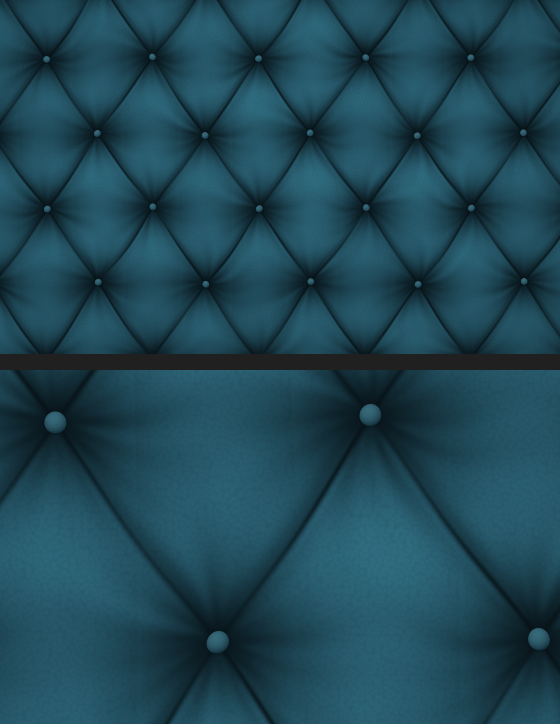
Top: the whole. Bottom: its middle third, enlarged.
Reproduce this texture procedurally as a Shadertoy shader.

```glsl
// Button-tufted teal leather: a staggered lattice of buttons joined by diagonal seams.
// A gently warped lattice space gives the padded diamonds and seams; a loop over
// nearby buttons adds shadows and radial pleats, and cellular noise adds the grain.

const vec2 PITCH = vec2(0.1502, 0.2126);    // half column and row step, in canvas heights
const vec2 ORIGIN = vec2(0.1296, -0.0144);  // position of button (0, 0)
const float BUTTON_RADIUS = 0.0108;
const float AMBIENT = 0.15;                 // light left in the deepest folds
const vec3 LEATHER = vec3(0.21, 0.475, 0.56);
const vec3 BUTTON_LIGHT = vec3(0.27, 0.50, 0.57);
const vec3 BUTTON_DARK = vec3(0.05, 0.15, 0.19);

float hash(vec2 p) {
    vec3 q = fract(p.xyx * vec3(0.1031, 0.1030, 0.0973));
    q += dot(q, q.yzx + 33.33);
    return fract((q.x + q.y) * q.z);
}

float bell(float x, float width) {
    return exp(-x * x / (width * width));
}

// Distance to the closest of the scattered cell points
float cellular(vec2 p) {
    vec2 cell = floor(p);
    float nearest = 2.0;
    for (int j = -1; j <= 1; j++)
    for (int i = -1; i <= 1; i++) {
        vec2 id = cell + vec2(i, j);
        vec2 point = id + vec2(hash(id), hash(id + 57.3));
        nearest = min(nearest, length(p - point));
    }
    return nearest;
}

// Hand-made irregularity of the lattice, and seams sagging between buttons
vec2 warp(vec2 p) {
    float sag = sin(3.14159 * p.x);
    return 0.020 * sin(p.yx * vec2(2.3, 1.7) + vec2(0.6, 2.1))
         + 0.014 * sin(p.yx * 3.1 + p * 1.3 + vec2(4.0, 1.2))
         + vec2(0.0, 0.035 * sag * sag);
}

// Padded diamond: bright crown, darker rim, slightly lit from above
float padding(vec2 diagonal) {
    vec2 f = fract(diagonal);
    vec2 arch = 4.0 * f * (1.0 - f);
    float height = f.x - f.y;
    return mix(0.60, 1.0, sqrt(arch.x * arch.y)) * (1.0 + 0.09 * height);
}

// Seam shading from the signed distance, positive above the seam
float seam(float d, float depth, float pixel) {
    float groove = bell(d, 0.0021 + 0.4 * pixel);
    float shadow = bell(d - 0.005, 0.010);
    float glint = bell(d + 0.0062, 0.0036);
    return (1.0 - depth * groove) * (1.0 - 0.24 * shadow) * (1.0 + 0.25 * depth * glint);
}

// Wide shadow to the sides of a button
float hollow(vec2 d, float seed) {
    float q = length(d / vec2(0.094 + 0.026 * seed, 0.058));
    return 1.0 - 0.88 * exp(-pow(q, 1.4));
}

// Radial folds pulled in by a button, strongest sideways
float pleats(vec2 d, float seed) {
    float r = length(d);
    float angle = atan(d.y, d.x) + 2.5 * r * sin(6.28 * seed);
    float folds = sin(9.0 * angle + 6.28 * seed) + 0.8 * sin(16.0 * angle + 19.0 * seed);
    float sideways = 0.45 + 0.55 * abs(d.x) / (r + 0.001);
    float uneven = 0.75 + 0.35 * sin(2.0 * angle + 31.0 * seed);
    float fade = smoothstep(0.012, 0.035, r) * exp(-r / 0.050);
    return 1.0 + 0.42 * folds * sideways * uneven * fade;
}

// Domed button lit from the upper left
vec3 buttonColor(vec2 d) {
    vec2 n = d / BUTTON_RADIUS;
    float dome = sqrt(max(0.0, 1.0 - dot(n, n)));
    float light = 0.55 * dome + 0.30 * dot(n, normalize(vec2(-0.4, 1.0))) + 0.12;
    return mix(BUTTON_DARK, BUTTON_LIGHT, clamp(light, 0.0, 1.0));
}

void mainImage(out vec4 fragColor, in vec2 fragCoord) {
    vec2 uv = fragCoord / iResolution.y;
    float pixel = 1.0 / iResolution.y;
    vec2 p = (uv - ORIGIN) / PITCH;
    p += warp(p);

    // Seams lie on whole values of either diagonal; their depth drifts along them
    vec2 diagonal = 0.5 * vec2(p.x + p.y, p.y - p.x);
    vec2 toSeam = (diagonal - round(diagonal)) * 2.0 / length(1.0 / PITCH);
    vec2 depth = 0.52 + 0.20 * sin(diagonal.yx * 4.3 + round(diagonal) * 2.4);
    float shade = padding(vec2(diagonal.x, -diagonal.y));
    shade *= seam(toSeam.x, depth.x, pixel) * seam(toSeam.y, depth.y, pixel);

    // Buttons around this point, on even lattice sites
    float cover = 0.0;
    vec3 button = vec3(0.0);
    for (int j = -1; j <= 1; j++)
    for (int i = -1; i <= 1; i++) {
        vec2 id = round(p) + vec2(i, j);
        if (mod(id.x + id.y, 2.0) > 0.5) continue;
        vec2 d = (p - id) * PITCH;
        float seed = hash(id + 41.0);
        shade *= hollow(d, seed) * pleats(d, seed);
        float mask = 1.0 - smoothstep(-pixel, pixel, length(d) - BUTTON_RADIUS);
        button += mask * buttonColor(d);
        cover += mask;
    }

    // Leather grain, soft mottling and falloff toward the edges
    float mottle = sin(uv.x * 9.0 + 2.0 * sin(uv.y * 7.0)) * sin(uv.y * 11.0 + uv.x * 4.0);
    shade *= 1.0 + 0.10 * (0.45 - cellular(uv * 240.0)) + 0.05 * mottle;
    vec2 c = fragCoord / iResolution.xy - vec2(0.46, 0.55);
    shade *= 1.04 - 0.50 * dot(c, c);
    shade = mix(AMBIENT, 0.98, max(shade, 0.0));

    vec3 color = LEATHER * pow(vec3(shade), vec3(1.15, 1.07, 1.03));
    fragColor = vec4(mix(color, button, cover), 1.0);
}
```
